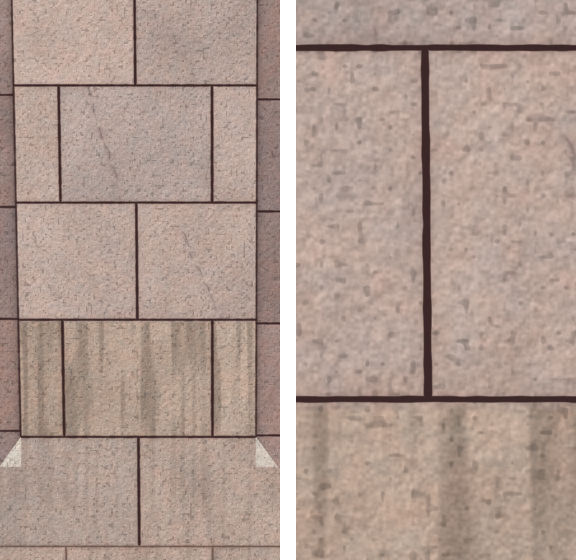
Left, the full canvas; right, a detail of the centre.
Reproduce this texture procedurally as a Shadertoy shader.

```glsl
// A pilaster of rough pink granite: courses of two halves alternate with courses
// of three stones, between recessed side walls, above a wider splayed foot.
// Joints come from folded distances, the rough stone from lit value noise.
#define COURSE_H 0.4185
#define FIRST_JOINT 0.305
#define SIDE_H 0.4
#define SPLAY_TOP 1.56
#define FOOT_TOP 1.667
#define BED_HALF_WIDTH 0.0037
#define HEAD_HALF_WIDTH 0.0047
#define ROUGHNESS 0.21
#define STONE vec3(0.715, 0.635, 0.60)
#define SIDE_STONE vec3(0.60, 0.505, 0.48)
#define PALE_STONE vec3(0.83, 0.78, 0.73)
#define JOINT vec3(0.21, 0.135, 0.135)

float hash(vec2 p) {
    vec3 q = fract(p.xyx * 0.1031);
    q += dot(q, q.yzx + 33.33);
    return fract((q.x + q.y) * q.z);
}

float noise(vec2 p) {
    vec2 i = floor(p), f = fract(p);
    f = f * f * (3.0 - 2.0 * f);
    return mix(mix(hash(i), hash(i + vec2(1, 0)), f.x),
               mix(hash(i + vec2(0, 1)), hash(i + vec2(1, 1)), f.x), f.y);
}

float fbm(vec2 p) {
    float sum = 0.0, amp = 0.5;
    for (int i = 0; i < 4; i++) {
        sum += amp * noise(p);
        p = mat2(1.6, 1.2, -1.2, 1.6) * p + 17.3;
        amp *= 0.5;
    }
    return sum;
}

float line(float d, float halfWidth, float px) {
    return 1.0 - smoothstep(halfWidth - px, halfWidth + px, d);
}

// Broken, wandering dark mineral seam from a to b
float vein(vec2 p, vec2 a, vec2 b) {
    vec2 q = p + 0.035 * (vec2(fbm(p * 14.0), fbm(p * 14.0 + 40.0)) - 0.47);
    vec2 ab = b - a;
    float t = clamp(dot(q - a, ab) / dot(ab, ab), 0.0, 1.0);
    float d = length(q - a - ab * t);
    return (exp(-d / 0.003) + 0.3 * exp(-d / 0.018)) * smoothstep(0.2, 0.65, noise(p * 45.0));
}

// Bumps lit from the upper left, with dark pits and pink and ochre specks
vec3 granite(vec2 p, vec3 base, vec2 id) {
    vec2 toLight = vec2(-0.0025, -0.0035);
    float relief = fbm(p * 85.0) - fbm((p + toLight) * 85.0);
    float grain = noise(p * 210.0) - 0.5;
    float tone = 0.08 * (hash(id + 3.7) - 0.5) + 0.13 * (fbm(p * 7.0 + id * 9.0) - 0.47);
    float slant = mix(-1.0, 1.0, step(0.5, hash(id + 8.1)));
    float bands = fbm(vec2(p.x + p.y * 0.6 * slant, p.y * 0.25) * 28.0) - 0.47;
    float pits = smoothstep(0.72, 0.95, noise(p * 110.0 + 61.0));
    vec3 col = base * (1.0 + tone + ROUGHNESS * (1.4 * relief + 0.6 * grain) + 0.08 * bands);
    col += vec3(0.05, -0.008, -0.028) * (fbm(p * 32.0 + 9.0) - 0.47);
    col += vec3(0.022, 0.0, -0.012) * (hash(id + 5.0) - 0.5);
    return col * (1.0 - 0.16 * pits);
}

void mainImage(out vec4 fragColor, in vec2 fragCoord) {
    vec2 p = fragCoord / iResolution.xy * vec2(1.0, 2.0);
    p.y = 2.0 - p.y; // measured downwards from the top
    float px = 1.0 / iResolution.x;

    // The pilaster narrows slightly on its left; s runs 0 to 1 across it
    float left = 0.042 + 0.0205 * p.y, right = 0.919 - 0.003 * p.y;
    float s = (p.x - left) / (right - left);
    float outward = max(left - p.x, p.x - right);

    // Courses, with a lower one at the foot
    float y = p.y + 0.07 * max(p.y - SPLAY_TOP, 0.0);
    float course = (y - FIRST_JOINT) / COURSE_H + 1.0;
    float row = floor(course);
    float split = 0.315 * mod(row, 2.0);
    float column = step(0.5 - split, s) + step(0.5 + split, s);
    float bedDist = (0.5 - abs(fract(course) - 0.5)) * COURSE_H;
    float headDist = abs(abs(s - 0.5) - split) * (right - left);
    float plinth = smoothstep(4.4, 4.7, course);
    float ragged = 0.0016 * (noise(p * 60.0) - 0.5);

    // Face stones with water stains and seams
    vec3 face = granite(p, STONE, vec2(column, row));
    float lower = smoothstep(1.14, 1.16, p.y) * (1.0 - 0.65 * step(SPLAY_TOP, p.y));
    face *= 1.0 - lower * 0.16 * smoothstep(0.4, 0.85, noise(p * vec2(55.0, 3.5)));
    face = mix(face, face * vec3(1.01, 0.99, 0.94), lower);
    float seams = vein(p, vec2(0.315, 0.315), vec2(0.43, 0.70))
                + 0.8 * vein(p, vec2(0.65, 0.84), vec2(0.79, 1.13))
                + 0.35 * vein(p, vec2(0.55, 0.04), vec2(0.70, 0.28));
    face = mix(face, vec3(0.43, 0.36, 0.36), 0.55 * min(seams, 1.0));

    // Joints with a rusty fringe; the lowest ones are thin and paler
    float bed = line(bedDist + ragged, BED_HALF_WIDTH * mix(1.0, 0.7, plinth), px);
    float head = line(headDist + ragged, HEAD_HALF_WIDTH * (row > 4.5 ? 0.6 : 1.0), px);
    face *= 1.0 - vec3(0.18, 0.22, 0.23) * exp(-min(bedDist, headDist) / 0.006);
    vec3 jointColor = mix(JOINT, vec3(0.40, 0.31, 0.28), plinth * step(bedDist, 0.006));
    if (row > 4.5) jointColor = vec3(0.43, 0.34, 0.31);
    face = mix(face, jointColor, 0.95 * max(bed, head));

    // Recessed side walls, their joints a little out of step
    float isRight = step(0.5, p.x);
    float sideCourse = (p.y - 0.339 - 0.016 * isRight) / SIDE_H;
    float sideDist = (0.5 - abs(fract(sideCourse) - 0.5)) * SIDE_H;
    vec3 side = granite(p, SIDE_STONE, vec2(20.0 + isRight, floor(sideCourse)));
    side *= 1.0 - 0.28 * exp(-max(outward, 0.0) / 0.012);
    side = mix(side, JOINT, 0.95 * line(sideDist + ragged, BED_HALF_WIDTH, px));

    // Pale splayed corners join the walls to the foot
    float splay = smoothstep(-px, px, p.y - SPLAY_TOP - 1.37 * outward);
    side = mix(side, granite(p, PALE_STONE, vec2(30.0)), splay);
    float foot = smoothstep(-px, px, p.y - FOOT_TOP);
    vec3 col = mix(face, side, smoothstep(-px, px, outward) * (1.0 - foot));

    float arris = line(abs(outward) + ragged, 0.0032, px) * (1.0 - step(SPLAY_TOP, p.y));
    col = mix(col, JOINT, 0.85 * arris);
    fragColor = vec4(clamp(col, 0.0, 1.0), 1.0);
}
```
